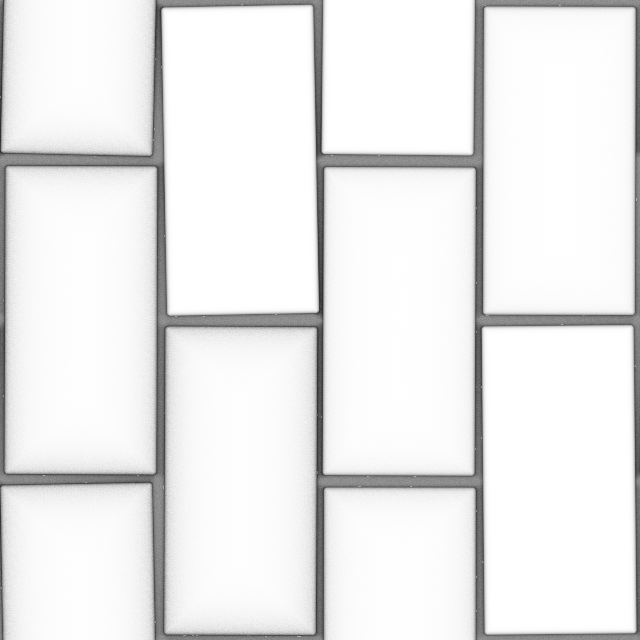
Give the GLSL for this pattern, as a Shadertoy shader.

```glsl
// Upright white bricks in four columns, each column half a brick off the next.
// Every brick is a slightly tilted rounded box; the two nearest distances give
// the joint width, which drives the grey of the joints and the edge shading.

float hash(vec2 p) {
    return fract(sin(dot(p, vec2(127.1, 311.7))) * 43758.5453);
}

float roundedBox(vec2 p, vec2 halfSize, float radius) {
    vec2 q = abs(p) - halfSize + radius;
    return length(max(q, 0.0)) + min(max(q.x, q.y), 0.0) - radius;
}

// Distance to the brick with this column and row
float brickDistance(vec2 uv, vec2 id, float stagger) {
    vec2 center = (id + vec2(0.5, 0.5 + stagger)) / vec2(4.0, 2.0);
    vec2 jitter = vec2(hash(id + 3.1), hash(id + 7.7)) - 0.5;
    float lean = 2.0 * hash(id + 12.3) - 1.0;
    float tilt = 0.026 * lean * abs(lean);
    vec2 p = uv - center - jitter * vec2(0.003, 0.006);
    p = mat2(cos(tilt), -sin(tilt), sin(tilt), cos(tilt)) * p;
    return roundedBox(p, vec2(0.1193, 0.2415), 0.006);
}

void mainImage(out vec4 fragColor, in vec2 fragCoord) {
    vec2 uv = fragCoord / iResolution.xy;

    // Nearest and second nearest brick
    float nearest = 1e3, second = 1e3;
    vec2 brick = vec2(0.0);
    for (int i = -1; i <= 1; i++) {
        float column = floor(uv.x * 4.0) + float(i);
        float stagger = 0.5 * mod(column + 1.0, 2.0);
        for (int j = -1; j <= 1; j++) {
            vec2 id = vec2(column, floor(uv.y * 2.0 - stagger) + float(j));
            float d = brickDistance(uv, id, stagger);
            if (d < nearest) {
                second = nearest;
                nearest = d;
                brick = id;
            } else {
                second = min(second, d);
            }
        }
    }

    // Keep a thin joint where tilted bricks touch
    float gap = nearest + second;
    float edge = max(nearest, 0.002 - 0.5 * (second - nearest));
    float inside = min(edge, 0.0);
    float outside = max(edge, 0.0);
    float grain = hash(floor(uv * 768.0)) - 0.5;

    // Joint: darker when narrow and along the brick edges
    float joint = mix(0.27, 0.56, smoothstep(0.002, 0.018, gap));
    joint += -0.22 * exp(-outside / 0.0018) + 0.06 * grain;

    // Face: a tight dark rim, and a soft inner shade on some bricks
    float softness = smoothstep(0.45, 0.8, hash(brick + 21.9));
    float shade = softness * (0.13 * exp(inside / 0.015) + 0.045 * exp(inside / 0.05));
    float face = 1.0 - 0.55 * exp(inside / 0.0022) - shade * (1.0 + 0.5 * grain);

    float aa = 0.8 / iResolution.y;
    float value = mix(face, joint, smoothstep(-aa, aa, edge));

    // Sparse pale chips on the rims
    float chip = step(0.975, hash(floor(uv * 300.0) + 5.3));
    value += 0.22 * chip * (1.0 - smoothstep(0.0004, 0.0012, abs(edge - 0.001)));

    fragColor = vec4(vec3(clamp(value, 0.0, 1.0)), 1.0);
}
```
